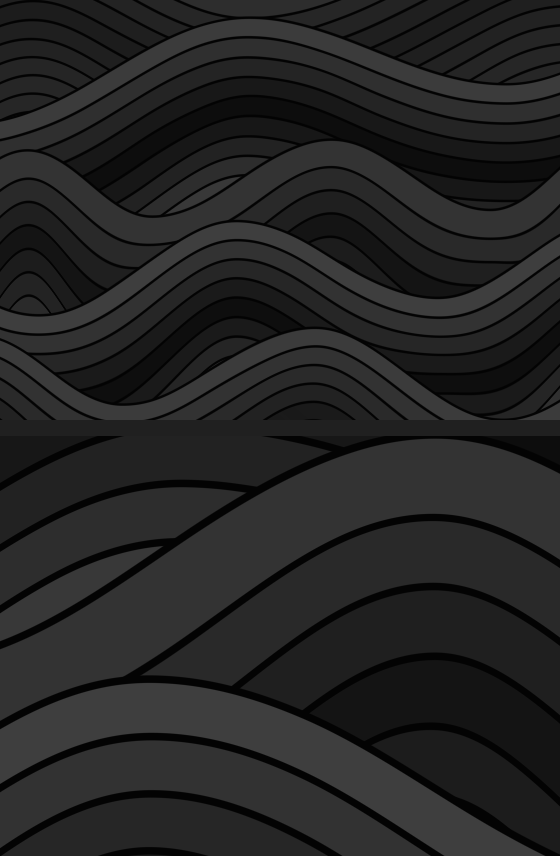
Top: the whole. Bottom: its middle third, enlarged.
Write a Shadertoy shader that draws this pattern.

```glsl
// Overlapping charcoal waves, each built from contour bands with black outlines.

const float PI = 3.14159265;
const float LINE_HALF_WIDTH = 0.0030;
const vec3 SKY = vec3(0.175);
const vec3 INK = vec3(0.012);

float hash(vec2 p) {
    return fract(sin(dot(p, vec2(127.1, 311.7))) * 43758.545);
}

float noise(vec2 p) {
    vec2 i = floor(p), f = fract(p);
    f = f * f * (3.0 - 2.0 * f);
    return mix(mix(hash(i), hash(i + vec2(1, 0)), f.x),
               mix(hash(i + vec2(0, 1)), hash(i + vec2(1, 1)), f.x), f.y);
}

// Cosine curve through successive peaks and troughs: (height, slope).
// The curve is mirrored to the left of its first turning point.
vec2 crest(float x, vec2 turns[5]) {
    float side = x < turns[0].x ? -1.0 : 1.0;
    x = turns[0].x + abs(x - turns[0].x);
    vec2 curve = vec2(turns[0].y, 0.0);
    for (int i = 0; i < 4; i++) {
        vec2 span = turns[i + 1] - turns[i];
        float t = clamp((x - turns[i].x) / span.x, 0.0, 1.0);
        curve.x += span.y * (0.5 - 0.5 * cos(PI * t));
        curve.y += side * span.y / span.x * 0.5 * PI * sin(PI * t);
    }
    return curve;
}

// Grey falls from the crest to the darkest band, then lifts again.
float bandShade(float band, float top, float dark, float darkest, float lift) {
    float falling = mix(top, dark, band / darkest);
    float rising = min(dark + lift * (band - darkest), top);
    return band < darkest ? falling : rising;
}

// size: crest band and lower band thickness
// tone: top grey, darkest grey, darkest band index, lift per band
vec3 wave(vec3 behind, vec2 p, vec2 turns[5], vec2 size, vec4 tone, float seed, float blur) {
    vec2 curve = crest(p.x, turns);
    float depth = (curve.x - p.y) / sqrt(1.0 + curve.y * curve.y);

    // Hand-drawn unevenness
    depth += 0.006 * (noise(vec2(p.x * 7.0, depth * 12.0) + seed * 17.3) - 0.5);

    float steps = (depth - size.x) / size.y;
    float band = max(floor(steps) + 1.0, 0.0);
    float grey = bandShade(band, tone.x, tone.y, tone.z, tone.w);
    vec3 color = mix(behind, vec3(grey), smoothstep(-blur, blur, depth));

    // Outlines at the crest and between bands
    float contour = size.x + size.y * max(floor(steps + 0.5), 0.0);
    float lineDistance = min(abs(depth), abs(depth - contour));
    float ink = 1.0 - smoothstep(LINE_HALF_WIDTH - blur, LINE_HALF_WIDTH + blur, lineDistance);
    return mix(color, INK, ink);
}

void mainImage(out vec4 fragColor, in vec2 fragCoord) {
    vec2 p = fragCoord / iResolution.y;
    float blur = 0.75 / iResolution.y;
    vec3 color = SKY;

    // Waves from back to front
    color = wave(color, p, vec2[5](vec2(0.078, 1.130), vec2(0.590, 0.957), vec2(1.372, 1.208),
                                   vec2(1.9, 0.957), vec2(2.4, 1.13)),
                 vec2(0.0443), vec4(0.15, 0.11, 3.0, 0.012), 1.0, blur);
    color = wave(color, p, vec2[5](vec2(-0.069, 0.705), vec2(0.590, 0.957), vec2(1.207, 0.800),
                                   vec2(1.649, 0.931), vec2(2.2, 0.8)),
                 vec2(0.0465), vec4(0.23, 0.05, 4.0, 0.042), 2.0, blur);
    color = wave(color, p, vec2[5](vec2(0.069, 0.641), vec2(0.365, 0.486), vec2(0.790, 0.670),
                                   vec2(1.167, 0.500), vec2(1.458, 0.670)),
                 vec2(0.068, 0.0555), vec4(0.20, 0.08, 3.0, 0.028), 3.0, blur);
    color = wave(color, p, vec2[5](vec2(0.095, 0.248), vec2(0.564, 0.472), vec2(1.042, 0.290),
                                   vec2(1.441, 0.470), vec2(1.9, 0.29)),
                 vec2(0.0455), vec4(0.245, 0.055, 4.0, 0.045), 4.0, blur);
    color = wave(color, p, vec2[5](vec2(-0.052, 0.201), vec2(0.286, 0.038), vec2(0.747, 0.219),
                                   vec2(1.198, 0.0), vec2(1.649, 0.219)),
                 vec2(0.0443), vec4(0.23, 0.10, 4.0, 0.03), 5.0, blur);

    fragColor = vec4(color, 1.0);
}
```
